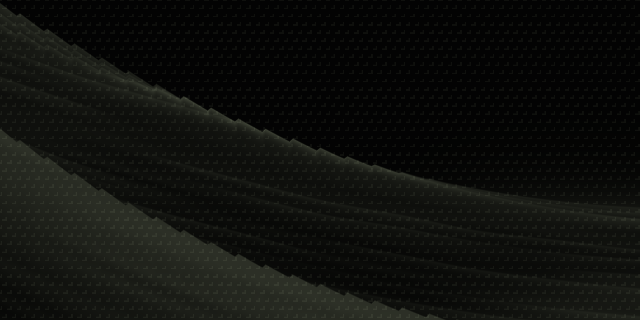
A WebGL 2 fragment shader for this background:

```glsl
#version 300 es
precision highp float;
// Dark sweeping ridges with serrated rims, fine strands and a lattice of corner marks.

#define TOOTH_PERIOD 0.0853
#define TOOTH_DEPTH 0.015
#define STRANDS 16
#define STRAND_GAIN 0.05
#define RIM_GAIN 0.11
#define MARK_CELL vec2(0.0293, 0.0254)
#define MARK_GAIN 0.05
#define TINT vec3(0.96, 1.03, 0.83)

uniform vec2 u_resolution;
out vec4 fragColor;

float hash(vec2 p) {
    vec3 q = fract(vec3(p.xyx) * 0.1031);
    q += dot(q, q.yzx + 33.33);
    return fract((q.x + q.y) * q.z);
}

float noise(vec2 p) {
    vec2 cell = floor(p), f = fract(p);
    f = f * f * (3.0 - 2.0 * f);
    return mix(mix(hash(cell), hash(cell + vec2(1, 0)), f.x),
               mix(hash(cell + vec2(0, 1)), hash(cell + 1.0), f.x), f.y);
}

// Sawtooth with a softened return, centred on zero
float serration(float x) {
    float f = fract((x - 0.0625) / TOOTH_PERIOD);
    return TOOTH_DEPTH * (min(f, (1.0 - f) * 7.0) - 0.45);
}

// Curves give the depth below the top of the canvas
float upperRidge(float x) {
    return 0.012 + 0.592 * x - 0.137 * x * x
         + serration(x) * (1.0 - smoothstep(0.9, 1.5, x));
}

float lowerRidge(float x) {
    return 0.404 + 0.652 * x - 0.162 * x * x + serration(x);
}

// Sharp on its upper side, fading slowly below
float crest(float d, float softness, float edge) {
    return smoothstep(-edge, edge, d) * exp(-max(d, 0.0) / softness);
}

// Thin lines that flatten towards the right
float strands(float x, float y) {
    float flow = y - 0.36 * x + 0.07 * x * x;
    float sum = 0.0;
    for (int i = 0; i < STRANDS; i++) {
        float id = float(i);
        float level = 0.1 + 0.044 * id + 0.02 * hash(vec2(id, 3.0));
        float wave = 0.012 * (noise(vec2(x * 4.0, id * 7.0)) - 0.5);
        float fade = smoothstep(0.3, 0.8, noise(vec2(x * 2.0 + id * 5.3, id)));
        sum += fade * crest(flow - level - wave, 0.014, 0.004);
    }
    return sum + 0.5 * (noise(vec2(x * 2.5, flow * 45.0)) - 0.5);
}

// Small corner shapes on a staggered grid
float cornerMarks(vec2 p, float pixel) {
    vec2 g = p / MARK_CELL;
    g.x += 0.5 * mod(floor(g.y), 2.0);
    vec2 q = (fract(g) - 0.5) * MARK_CELL;
    vec2 arm = abs(q - vec2(0.005, -0.005));
    float inside = step(-0.007, q.x) * step(q.x, 0.007)
                 * step(-0.007, q.y) * step(q.y, 0.005);
    return inside * (1.0 - smoothstep(0.0012, 0.0012 + pixel, min(arm.x, arm.y)));
}

void main() {
    vec2 p = gl_FragCoord.xy / u_resolution.y;
    float pixel = 1.0 / u_resolution.y;
    float x = p.x * 2.0 * u_resolution.y / u_resolution.x;
    float y = 1.0 - p.y;
    float edge = max(pixel, 0.003);
    float upper = y - upperRidge(x);
    float lower = y - lowerRidge(x);

    // Black sky with a faint glow over the right end of the ridge
    float sky = 0.012 + 0.06 * smoothstep(1.2, 2.0, x) * exp(min(upper, 0.0) / 0.07);

    // Middle sheet, lightest at the upper left
    float sheet = 0.033 + 0.05 * exp(-max(upper, 0.0) / 0.14)
                + 0.022 * (1.0 - smoothstep(0.0, 0.8, x));
    sheet += STRAND_GAIN * strands(x, y);
    sheet += 0.06 * smoothstep(1.2, 1.9, x) * smoothstep(0.82, 0.98, y);

    // Rims part at both ends and merge in the middle
    float spread = 0.065 * max(0.0, 1.0 - x / 0.6) + 0.045 * max(0.0, x - 1.2);
    float rimLight = RIM_GAIN * (1.0 - 0.3 * smoothstep(0.6, 2.0, x));
    for (int i = 0; i < 3; i++) {
        float k = float(i) * 0.5;
        sheet += rimLight * (0.35 + 0.2 * k) * crest(upper - spread * k, 0.016, edge);
    }

    // Lower sheet, brightest along its ridge
    float slope = y - 0.5 * x + 0.1 * x * x;
    float slab = 0.025 + 0.15 * exp(-pow(max(lower, 0.0) / 0.33, 1.5));
    slab += 0.025 * (noise(vec2(x * 2.0, slope * 28.0)) - 0.5);

    float light = mix(sky, sheet, smoothstep(-edge, edge, upper));
    light = mix(light, slab, smoothstep(-edge, edge, lower));
    light += MARK_GAIN * cornerMarks(p, pixel);
    fragColor = vec4(max(light, 0.0) * TINT, 1.0);
}
```
